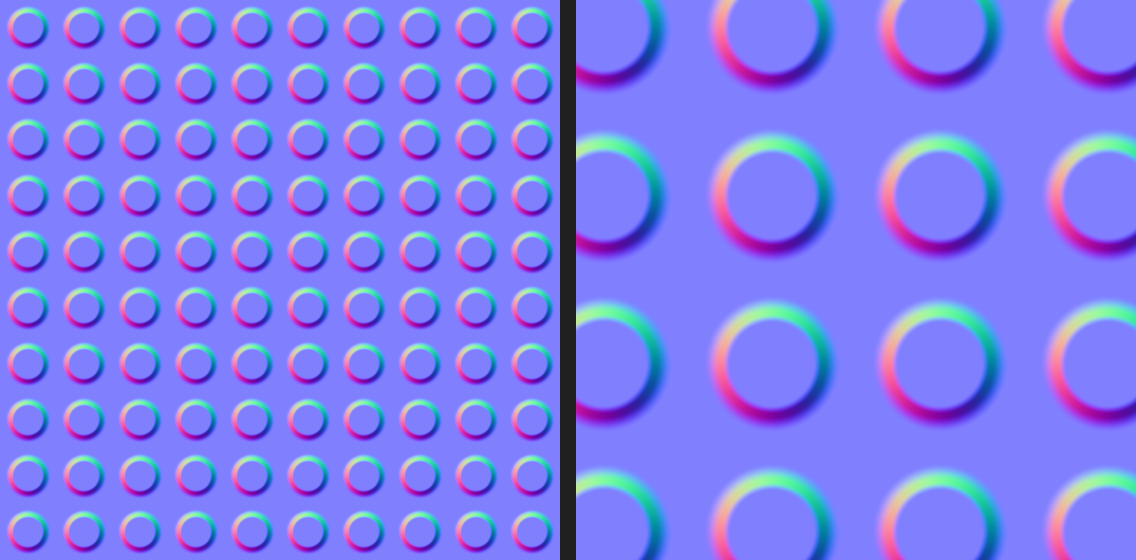
Left: the whole. Right: its middle third, enlarged.
This texture map is drawn by a three.js fragment shader. Its source:

```glsl
// Tangent-space normal map of a square grid of flat discs with soft bevelled rims.
varying vec2 vUv;

const float REPEATS = 10.0;       // discs across and up
const float INNER_START = 0.245;  // radii in units of one cell
const float INNER_FULL = 0.295;
const float OUTER_FULL = 0.315;
const float OUTER_END = 0.410;
const float MAX_TILT = 0.97;      // sine of the steepest bevel angle
const vec2 TILT_SIGN = vec2(-1.0, 1.0);

// Bevel steepness: crisp at the inner rim, fading softly outwards
float bevelTilt(float radius) {
  float rise = smoothstep(INNER_START, INNER_FULL, radius);
  float fall = 1.0 - smoothstep(OUTER_FULL, OUTER_END, radius);
  return MAX_TILT * rise * fall;
}

// Unit normal at a point measured from the disc centre
vec3 discNormal(vec2 offset) {
  float radius = length(offset);
  float tilt = bevelTilt(radius);
  vec2 outward = offset / max(radius, 0.001);
  return vec3(outward * TILT_SIGN * tilt, sqrt(1.0 - tilt * tilt));
}

void main() {
  vec2 offset = fract(vUv * REPEATS) - 0.5;
  vec3 normal = discNormal(offset);

  // Pack the normal into colour
  gl_FragColor = vec4(normal * 0.5 + 0.5, 1.0);
}
```
